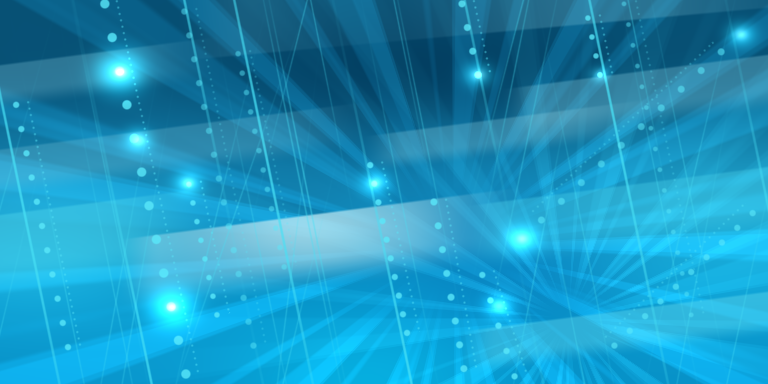
This background is drawn by a Shadertoy shader. Its source:

```glsl
// Abstract blue backdrop: tilted translucent bands and ray fans over a soft
// gradient, crossed by slanted light lines, dotted chains and small glows.
// Units are canvas heights; layers are added from back to front.

float hash(float n) { return fract(sin(n * 127.1) * 4375.85); }

float pixelSize() { return 1.0 / iResolution.y; }

// Soft round spot with radius given per axis
float blob(vec2 p, vec2 center, vec2 radius) {
    vec2 q = (p - center) / radius;
    return exp(-dot(q, q));
}

float disc(vec2 q, float radius) {
    return 1.0 - smoothstep(-pixelSize(), pixelSize(), length(q) - radius);
}

// Tilted sheet: crisp top edge, soft lower edge, faded at both ends
float band(vec2 p, float top, float height, float left, float right) {
    float depth = top + 0.13 * p.x - p.y;
    float body = smoothstep(-0.004, 0.004, depth) * (1.0 - smoothstep(0.55 * height, height, depth));
    return body * smoothstep(left, left + 0.12, p.x) * (1.0 - smoothstep(right - 0.35, right, p.x));
}

// Fan of wedges from layered sines of the angle
float rays(vec2 q, float seed) {
    float a = atan(q.y, q.x);
    float wave = sin(13.0 * a + seed) + sin(29.0 * a + 2.0 * seed) + 0.7 * sin(53.0 * a + seed);
    return smoothstep(-0.1, 0.5, wave) * 0.6 + smoothstep(0.9, 1.3, wave) * 0.4;
}

// Straight line from the top edge, shifted sideways by lean at the bottom
float slant(vec2 p, float topX, float lean, float width) {
    float d = abs(p.x - topX - lean * (1.0 - p.y)) * inversesqrt(1.0 + lean * lean);
    return 1.0 - smoothstep(width - pixelSize(), width + pixelSize(), d);
}

// Evenly spaced dots from a to b, with a finer dotted trail beside them
float chain(vec2 p, vec2 a, vec2 b, float count, float radius) {
    float len = length(b - a);
    vec2 dir = (b - a) / len;
    vec2 q = vec2(dot(p - a, dir), dot(p - a, vec2(-dir.y, dir.x)));
    float gap = len / count;
    float big = disc(q - vec2(clamp(round(q.x / gap), 0.0, count) * gap, 0.0), radius);
    float t = clamp(round(q.x / 0.017) * 0.017, 0.0, len);
    return max(big, 0.6 * disc(q - vec2(t, 0.032), 0.0025));
}

void mainImage(out vec4 fragColor, in vec2 fragCoord) {
    vec2 p = fragCoord / iResolution.y;
    p.x *= 2.0 * iResolution.y / iResolution.x;

    // Gradient, dark at the top and bright cyan below
    vec3 col = mix(vec3(0.03, 0.59, 0.81), vec3(0.06, 0.50, 0.69), smoothstep(0.15, 0.55, p.y));
    col = mix(col, vec3(0.03, 0.34, 0.49), smoothstep(0.5, 0.88, p.y));
    col = mix(col, vec3(0.01, 0.25, 0.39), 0.75 * blob(p, vec2(1.08, 0.82), vec2(0.42, 0.16)));
    col = mix(col, vec3(0.02, 0.47, 0.72), 0.7 * blob(p, vec2(1.32, 0.30), vec2(0.28, 0.18)));
    col += vec3(0.06, 0.16, 0.14) * blob(p, vec2(1.9, 0.42), vec2(0.5, 0.25));
    col += vec3(0.08, 0.17, 0.14) * blob(p, vec2(0.1, 0.36), vec2(0.4, 0.2));
    col += vec3(0.0, 0.12, 0.1) * blob(p, vec2(0.95, 0.0), vec2(0.35, 0.18));

    // Ray fans
    vec2 fan = p - vec2(1.18, 0.36);
    vec2 burst = p - vec2(1.48, 0.17);
    col += vec3(0.02, 0.11, 0.14) * (rays(fan, 1.0) - 0.25) * smoothstep(0.1, 0.45, length(fan));
    col += vec3(0.05, 0.13, 0.13) * rays(burst, 4.0) * smoothstep(0.03, 0.2, length(burst)) * exp(-1.6 * length(burst));

    // Translucent bands
    vec3 mist = vec3(0.52, 0.79, 0.86);
    float roof = smoothstep(-0.004, 0.004, p.y - 0.80 - 0.09 * p.x) * smoothstep(0.45, 0.7, p.x);
    col = mix(col, mist, 0.28 * roof * (0.6 + 0.4 * sin(5.0 * p.x)));
    col = mix(col, mist, 0.30 * band(p, 0.83, 0.12, -0.2, 0.6));
    col = mix(col, mist, 0.34 * band(p, 0.597, 0.15, 1.3, 2.4));
    col = mix(col, mist, 0.32 * band(p, 0.521, 0.10, 0.94, 1.75));
    col = mix(col, mist, 0.26 * band(p, 0.61, 0.13, -0.2, 1.0));
    col = mix(col, vec3(0.3, 0.83, 0.92), 0.45 * band(p, 0.44, 0.22, -0.2, 0.6));
    col = mix(col, vec3(0.3, 0.83, 0.92), 0.35 * band(p, 0.305, 0.18, 1.2, 2.5));
    col = mix(col, vec3(0.4, 0.87, 0.94), 0.40 * band(p, -0.02, 0.12, 1.18, 2.5));
    float whiteBand = band(p, 0.335, 0.2, 0.3, 1.4);
    col = mix(col, vec3(0.74, 0.91, 0.95), whiteBand * (0.28 + 0.5 * blob(p, vec2(0.8, 0.41), vec2(0.3, 0.12))));

    // Faint crossing lines, then the main parallel ones
    vec3 cyan = vec3(0.28, 0.88, 0.96);
    for (float i = 1.0; i < 35.0; i++) {
        float lean = hash(i) < 0.55 ? 0.2 : -0.1 - 0.25 * hash(i + 7.0);
        float fade = exp(-10.0 * pow(p.y - hash(i + 80.0), 2.0));
        col = mix(col, cyan, 0.32 * fade * slant(p, hash(i + 40.0) * 2.4 - 0.2, lean, 0.0018));
    }
    float mainX[8] = float[](-0.05, 0.19, 0.48, 0.61, 0.867, 1.21, 1.535, 1.89);
    for (int i = 0; i < 8; i++) {
        float fade = 0.4 + 0.35 * sin(3.0 * p.y + float(i) * 2.0);
        col = mix(col, cyan, fade * slant(p, mainX[i], 0.205, 0.0032));
    }

    // Dotted chains: falling rows, then two rising rows on the right
    float dots = chain(p, vec2(0.273, 0.99), vec2(0.484, 0.026), 11.0, 0.012);
    dots = max(dots, chain(p, vec2(0.042, 0.727), vec2(0.177, 0.096), 10.0, 0.008));
    dots = max(dots, chain(p, vec2(0.492, 0.52), vec2(0.565, 0.18), 7.0, 0.007));
    dots = max(dots, 0.6 * chain(p, vec2(0.48, 0.97), vec2(0.66, 0.1), 14.0, 0.008));
    dots = max(dots, 0.6 * chain(p, vec2(0.62, 0.86), vec2(0.74, 0.305), 11.0, 0.007));
    dots = max(dots, chain(p, vec2(0.964, 0.57), vec2(1.06, 0.133), 9.0, 0.008));
    dots = max(dots, chain(p, vec2(1.13, 0.474), vec2(1.208, 0.04), 7.0, 0.009));
    dots = max(dots, chain(p, vec2(1.203, 0.99), vec2(1.245, 0.805), 3.0, 0.009));
    dots = max(dots, chain(p, vec2(1.256, 0.284), vec2(1.34, 0.02), 4.0, 0.008));
    dots = max(dots, chain(p, vec2(1.531, 0.953), vec2(1.5625, 0.805), 3.0, 0.007));
    dots = max(dots, 0.6 * chain(p, vec2(1.625, 0.99), vec2(1.8, 0.18), 15.0, 0.006));
    dots = max(dots, 0.7 * chain(p, vec2(1.41, 0.427), vec2(1.878, 0.865), 9.0, 0.009));
    dots = max(dots, 0.8 * chain(p, vec2(1.6, 0.1), vec2(1.96, 0.445), 9.0, 0.008));
    col = mix(col, vec3(0.35, 0.91, 0.98), 0.8 * dots);

    // Glows: position and strength
    vec3 glows[10] = vec3[](vec3(0.313, 0.812, 1.0), vec3(0.49, 0.523, 0.6), vec3(0.448, 0.2, 0.9),
        vec3(0.977, 0.523, 0.6), vec3(1.245, 0.805, 0.6), vec3(1.36, 0.378, 0.7), vec3(1.562, 0.805, 0.4),
        vec3(1.93, 0.91, 0.6), vec3(1.3, 0.203, 0.6), vec3(0.36, 0.635, 0.6));
    for (int i = 0; i < 10; i++) {
        vec3 g = glows[i];
        col += vec3(0.12, 0.62, 0.65) * g.z * blob(p, g.xy, vec2(0.06, 0.05) * g.z);
        col += vec3(0.8, 0.6, 0.5) * g.z * g.z * blob(p, g.xy, vec2(0.016, 0.013));
    }
    fragColor = vec4(clamp(col, 0.0, 1.0), 1.0);
}
```
